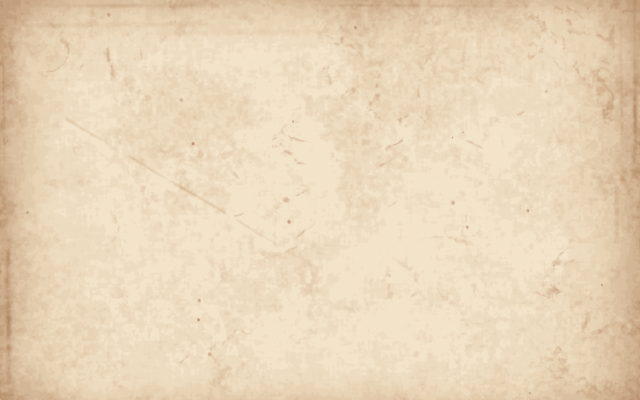
Reproduce this texture procedurally as a Shadertoy shader.

```glsl
// Aged cream parchment with browned edges, mottled stains, creases and rusty specks.

const vec3 CREAM = vec3(0.954, 0.893, 0.790);
const vec3 TAN   = vec3(0.884, 0.792, 0.668);
const vec3 BROWN = vec3(0.802, 0.678, 0.545);
const vec3 UMBER = vec3(0.690, 0.530, 0.390);
const vec3 RUST  = vec3(0.670, 0.460, 0.310);

const vec4 EDGE_TONE  = vec4(0.74, 0.68, 0.45, 0.29);     // left, right, top, bottom
const vec4 EDGE_WIDTH = vec4(0.072, 0.092, 0.060, 0.045);
const float EDGE_LIMIT = 0.82;
const float BASE_TONE = 0.024;
const float TONE_LEVELS = 9.0;
const float LEVEL_MIX = 0.65;
const float STAIN_TONE = 0.14;
const float CLOUD_TONE = 0.17;
const float MOTTLE_TONE = 0.20;
const float GRAIN_TONE = 0.08;
const int SPECKS = 20;
const int SCRATCHES = 18;
const int STREAKS = 15;

float hash(vec2 p) {
    vec3 q = fract(p.xyx * 0.1031);
    q += dot(q, q.yzx + 33.33);
    return fract((q.x + q.y) * q.z);
}

vec2 hash2(float n) {
    return vec2(hash(vec2(n, 17.3)), hash(vec2(n, 71.9)));
}

float noise(vec2 p) {
    vec2 i = floor(p), f = fract(p);
    f = f * f * (3.0 - 2.0 * f);
    return mix(mix(hash(i), hash(i + vec2(1, 0)), f.x),
               mix(hash(i + vec2(0, 1)), hash(i + vec2(1, 1)), f.x), f.y);
}

float fbm(vec2 p) {
    float sum = 0.0, amp = 0.5;
    for (int i = 0; i < 5; i++) {
        sum += amp * noise(p);
        p = mat2(1.6, 1.2, -1.2, 1.6) * p + 7.7;
        amp *= 0.5;
    }
    return sum / 0.97;
}

// Soft line from a to b that fades at both ends
float stroke(vec2 p, vec2 a, vec2 b, float width) {
    vec2 ab = b - a;
    float along = clamp(dot(p - a, ab) / dot(ab, ab), 0.0, 1.0);
    float line = 1.0 - smoothstep(0.0, width + 1.0 / iResolution.y, length(p - a - ab * along));
    return line * smoothstep(0.0, 0.15, along) * smoothstep(1.0, 0.6, along);
}

vec3 paperColor(float tone) {
    float t = clamp(tone, 0.0, 1.0) * 3.0;
    vec3 c = mix(CREAM, TAN, min(t, 1.0));
    c = mix(c, BROWN, clamp(t - 1.0, 0.0, 1.0));
    return mix(c, UMBER, clamp(t - 2.0, 0.0, 1.0));
}

void mainImage(out vec4 fragColor, in vec2 fragCoord) {
    vec2 p = fragCoord / iResolution.y;
    float aspect = iResolution.x / iResolution.y;
    vec2 warp = vec2(fbm(p * 7.0), fbm(p * 7.0 + 31.0)) - 0.5;
    float fine = fbm(p * 70.0 + 3.0);

    // Browned edges, limited where they overlap in the corners
    vec4 dist = vec4(p.x, aspect - p.x, 1.0 - p.y, p.y);
    float edge = dot(EDGE_TONE, exp(-dist / EDGE_WIDTH)) * (0.7 + 0.6 * fbm(p * 8.0 + 4.0));
    edge /= pow(1.0 + pow(edge / EDGE_LIMIT, 4.0), 0.25);
    float tone = BASE_TONE + edge;

    // Broad broken stains, strongest at the upper left of the middle
    float upper = 1.0 - smoothstep(0.15, 0.75, length((p - vec2(0.62, 0.78)) * vec2(0.8, 1.0)));
    float stain = smoothstep(0.42, 0.68, fbm(p * 5.5 + warp * 0.6 + 11.0) + 0.2 * (fine - 0.5));
    tone += STAIN_TONE * stain * (0.4 + 0.6 * upper);

    // Clouds, fine blotches, grain and paper fibres
    tone += CLOUD_TONE * (fbm(p * 15.0 + warp + 37.0) - 0.5);
    tone += MOTTLE_TONE * (fine - 0.5) * (0.75 + 0.5 * stain);
    tone += GRAIN_TONE * (noise(p * 140.0) - 0.5) * (0.6 + stain);
    tone += 0.05 * (noise(p * vec2(180.0, 35.0)) + noise(p * vec2(35.0, 180.0)) - 1.0);

    // Straight wear streaks along the left, right and top
    for (int i = 0; i < STREAKS; i++) {
        vec2 h = hash2(float(i) + 3.0), k = hash2(float(i) + 60.0);
        int side = i % 3;
        float inset = 0.012 + 0.09 * h.x * h.x;
        vec2 a = side == 0 ? vec2(inset, 0.7 * h.y) : vec2(aspect - inset, 0.7 * h.y);
        vec2 b = a + vec2(0.012 * (k.x - 0.5), 0.2 + 0.35 * k.y);
        if (side == 2) {
            a = vec2(aspect * 0.75 * h.y, 1.0 - inset);
            b = a + vec2(0.3 + 0.5 * k.y, 0.015 * (k.x - 0.5));
        }
        tone += 0.11 * stroke(p, a, b, 0.003 + 0.007 * k.x) * (0.4 + noise(p * 40.0));
    }

    // Long diagonal fold, paler on its lower side
    vec2 bent = p + warp * 0.008;
    vec2 foldA = vec2(0.07, 0.76), foldB = vec2(0.86, 0.29);
    tone += 0.24 * stroke(bent, foldA, foldB, 0.004) * smoothstep(0.1, 0.7, noise(p * 45.0));
    tone -= 0.05 * stroke(bent + vec2(0.006, 0.010), foldA, foldB, 0.012);

    // Flatten the tones into soft-edged levels
    float scaled = max(tone, 0.0) * TONE_LEVELS;
    float level = (floor(scaled) + smoothstep(0.3, 0.7, fract(scaled))) / TONE_LEVELS;
    vec3 color = paperColor(mix(tone, level, LEVEL_MIX));

    // Faint rusty veins and smudges, broken up by the grain
    float broken = smoothstep(0.35, 0.68, fine);
    float ridge = 1.0 - abs(2.0 * fbm(p * 9.0 + warp * 0.8 + 53.0) - 1.0);
    float patches = smoothstep(0.48, 0.75, noise(p * 7.0 + 23.0));
    patches *= 0.35 + 0.65 * max(upper, smoothstep(1.1, 1.5, p.x));
    float rust = 0.34 * smoothstep(0.91, 1.0, ridge) * patches * broken;
    rust += 0.13 * smoothstep(0.64, 0.80, fbm(p * 13.0 + 91.0)) * broken;

    // Short ragged scratches
    for (int i = 0; i < SCRATCHES; i++) {
        vec2 h = hash2(float(i) + 130.0), k = hash2(float(i) + 190.0);
        vec2 a = vec2(aspect * sqrt(h.x), h.y);
        vec2 dir = vec2(1.0, k.x < 0.55 ? -0.75 : 0.6) * (0.02 + 0.04 * k.y);
        vec2 ragged = p + warp * 0.05 + 0.006 * (noise(p * 60.0) - 0.5);
        rust += 0.32 * stroke(ragged, a, a + dir, 0.0032) * noise(p * 90.0);
    }

    // Small round specks
    for (int i = 0; i < SPECKS; i++) {
        vec2 center = hash2(float(i) + 260.0) * vec2(aspect, 1.0);
        vec2 k = hash2(float(i) + 310.0);
        float radius = 0.0018 + 0.0030 * k.x * k.x;
        float d = length((p - center) * vec2(1.0, 0.9)) + warp.x * 0.002;
        rust += (0.3 + 0.4 * k.y) * (1.0 - smoothstep(radius * 0.4, radius + 1.0 / iResolution.y, d));
    }
    color = mix(color, RUST, clamp(rust, 0.0, 0.8));

    fragColor = vec4(color, 1.0);
}
```
